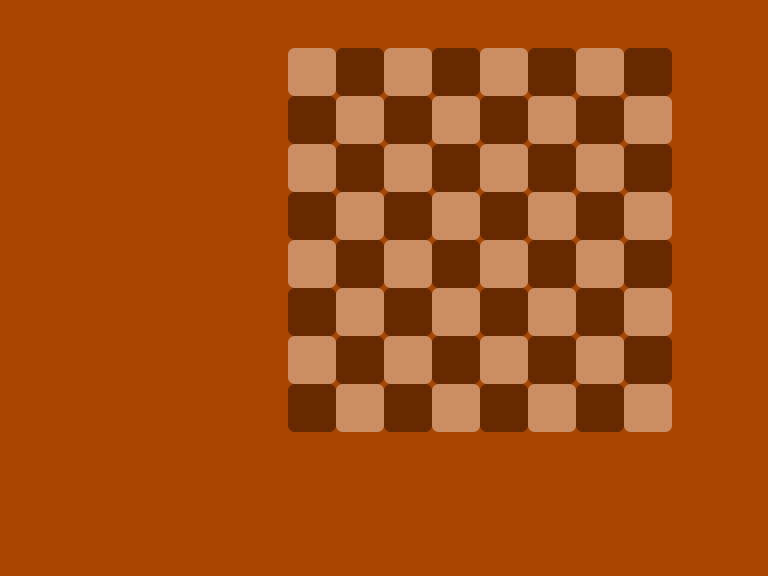
Reproduce this pattern procedurally as a Shadertoy shader.

```glsl
// Checkerboard of rounded tan and dark brown tiles on a burnt orange ground
#define BOARD_CORNER vec2(0.5, 0.25) // lower left, in canvas heights
#define TILE_SIZE (1.0 / 12.0)       // in canvas heights
#define TILE_COUNT 8.0               // per side
#define CORNER_RADIUS 0.14           // in tiles
#define GROUND_COLOR vec3(0.667, 0.267, 0.0)
#define LIGHT_COLOR vec3(0.796, 0.553, 0.392)
#define DARK_COLOR vec3(0.4, 0.161, 0.0)

// Signed distance to a rounded square centred on the origin
float roundedSquare(vec2 p, float halfSide, float radius) {
    vec2 q = abs(p) - halfSide + radius;
    return length(max(q, 0.0)) + min(max(q.x, q.y), 0.0) - radius;
}

void mainImage(out vec4 fragColor, in vec2 fragCoord) {
    // Board space: one unit per tile
    vec2 board = (fragCoord / iResolution.y - BOARD_CORNER) / TILE_SIZE;
    float pixel = 1.0 / (iResolution.y * TILE_SIZE);

    // Nearest tile, held within the board
    vec2 tile = clamp(floor(board), 0.0, TILE_COUNT - 1.0);
    float dist = roundedSquare(board - tile - 0.5, 0.5, CORNER_RADIUS);
    float coverage = clamp(0.5 - dist / pixel, 0.0, 1.0);

    // Alternate the tones, starting dark at the lower left
    float parity = mod(tile.x + tile.y, 2.0);
    vec3 tileColor = mix(DARK_COLOR, LIGHT_COLOR, parity);

    fragColor = vec4(mix(GROUND_COLOR, tileColor, coverage), 1.0);
}
```
